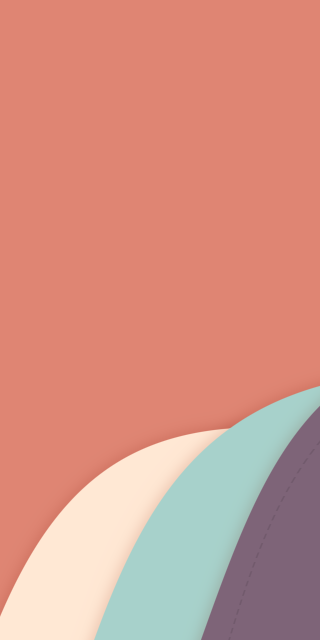
A Shadertoy shader for this background:

```glsl
#define CORAL vec3(0.873, 0.522, 0.451)
#define CREAM vec3(1.0, 0.908, 0.830)
#define TEAL vec3(0.655, 0.820, 0.795)
#define PLUM vec3(0.494, 0.392, 0.471)
#define SHADOW_TINT vec3(0.45, 0.27, 0.22)
#define SHADOW_STRENGTH 0.17
#define SHADOW_WIDTH 0.036
#define SEAM_STRENGTH 0.10
#define SEAM_WIDTH 0.0025
#define DASH_COUNT 34.0

vec2 bezier(vec2 a, vec2 b, vec2 c, vec2 d, float t) {
    float s = 1.0 - t;
    return s * s * s * a + 3.0 * s * s * t * b + 3.0 * s * t * t * c + t * t * t * d;
}

vec2 bezierTangent(vec2 a, vec2 b, vec2 c, vec2 d, float t) {
    float s = 1.0 - t;
    return normalize(s * s * (b - a) + 2.0 * s * t * (c - b) + t * t * (d - c));
}

// Signed distance to a rising curve, positive above it
float curveDistance(vec2 p, vec2 a, vec2 b, vec2 c, vec2 d) {
    float low = 0.0, high = 1.0;
    for (int i = 0; i < 14; i++) {
        float mid = 0.5 * (low + high);
        if (bezier(a, b, c, d, mid).x < p.x) low = mid;
        else high = mid;
    }
    float t = 0.5 * (low + high);
    vec2 tangent = bezierTangent(a, b, c, d, t);
    return dot(p - bezier(a, b, c, d, t), vec2(-tangent.y, tangent.x));
}

// Paint a sheet over the base, with a soft shadow beyond its edge
vec3 layer(vec3 base, vec3 paint, float dist, float pixel) {
    float reach = max(dist, 0.0) / SHADOW_WIDTH;
    float shadow = SHADOW_STRENGTH * exp(-reach * reach * 1.2 - reach * 0.8);
    base = mix(base, base * SHADOW_TINT * 1.6, shadow);
    return mix(base, paint, smoothstep(pixel, -pixel, dist));
}

void mainImage(out vec4 fragColor, in vec2 fragCoord) {
    vec2 p = fragCoord / iResolution.xy * vec2(1.0, 2.0);
    float pixel = 0.75 / iResolution.x;

    // Overlapping sheets, back to front
    float creamEdge = curveDistance(p, vec2(0.0, 0.073), vec2(0.16, 0.449),
                                    vec2(0.366, 0.633), vec2(0.716, 0.661));
    float tealEdge = curveDistance(p, vec2(0.294, 0.0), vec2(0.434, 0.385),
                                   vec2(0.60, 0.682), vec2(1.0, 0.794));
    float plumEdge = curveDistance(p, vec2(0.628, 0.0), vec2(0.738, 0.308),
                                   vec2(0.83, 0.56), vec2(1.0, 0.732));
    vec3 color = layer(CORAL, CREAM, creamEdge, pixel);
    color = layer(color, TEAL, tealEdge, pixel);
    color = layer(color, PLUM, plumEdge, pixel);

    // Faint dashed seam inside the front sheet
    float seam = abs(curveDistance(p, vec2(0.716, 0.0), vec2(0.79, 0.25),
                                   vec2(0.87, 0.46), vec2(1.0, 0.62)));
    float dash = smoothstep(0.3, 0.4, abs(fract(p.y * DASH_COUNT) - 0.5) + 0.15);
    float line = smoothstep(SEAM_WIDTH + pixel, SEAM_WIDTH - pixel, seam);
    color *= 1.0 - SEAM_STRENGTH * line * dash;

    fragColor = vec4(color, 1.0);
}
```
